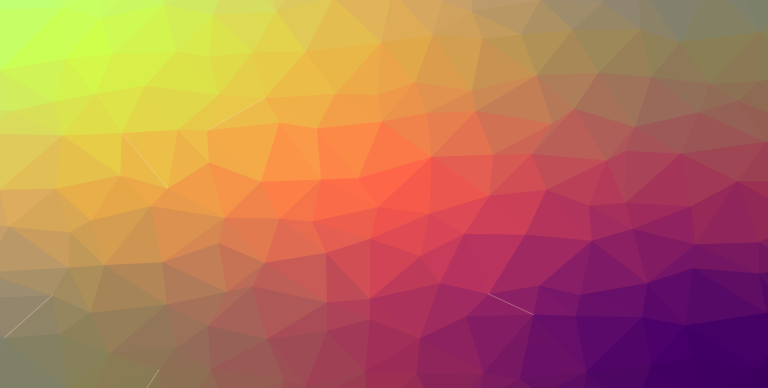
A Shadertoy shader for this background:

```glsl
#define CELL vec2(0.138, 0.106)
#define JITTER 0.66
#define ROW_TILT 0.04
#define SEAM_CHANCE 0.05
#define SEAM_ALPHA 0.35
#define SEAM_WIDTH 0.0012

// Diagonal ramp, from lime through orange to violet
const vec3 RAMP[9] = vec3[9](
    vec3(0.75, 1.00, 0.47), vec3(0.82, 1.00, 0.28), vec3(0.88, 0.85, 0.29),
    vec3(0.98, 0.62, 0.28), vec3(1.00, 0.37, 0.28), vec3(0.78, 0.23, 0.36),
    vec3(0.47, 0.09, 0.41), vec3(0.28, 0.00, 0.41), vec3(0.23, 0.00, 0.36));

vec2 hash22(vec2 p) {
    vec3 q = fract(p.xyx * vec3(0.1031, 0.1030, 0.0973));
    q += dot(q, q.yzx + 33.33);
    return fract((q.xx + q.yz) * q.zy);
}

float cross2(vec2 a, vec2 b) {
    return a.x * b.y - a.y * b.x;
}

vec3 ramp(float t) {
    float s = clamp(t, 0.0, 1.0) * 8.0;
    int i = min(int(s), 7);
    return mix(RAMP[i], RAMP[i + 1], s - float(i));
}

// Each axis follows the same ramp; the two are averaged
vec3 gradient(vec2 p, float aspect) {
    return 0.5 * (ramp(p.x / aspect) + ramp(1.0 - p.y));
}

// Jittered mesh vertex, in units of the canvas height
vec2 vertex(vec2 id) {
    vec2 p = (id + JITTER * (hash22(id + 47.0) - 0.5)) * CELL;
    return vec2(p.x, p.y + ROW_TILT * p.x);
}

// Signed distance to the nearest side, positive inside
float triangleDepth(vec2 p, vec2 a, vec2 b, vec2 c) {
    float side = sign(cross2(b - a, c - a));
    float ab = cross2(b - a, p - a) / length(b - a);
    float bc = cross2(c - b, p - b) / length(c - b);
    float ca = cross2(a - c, p - c) / length(a - c);
    return min(side * ab, min(side * bc, side * ca));
}

float segmentDistance(vec2 p, vec2 a, vec2 b) {
    vec2 d = b - a;
    return length(p - a - d * clamp(dot(p - a, d) / dot(d, d), 0.0, 1.0));
}

// Adds one flat facet, weighted by its smooth coverage
void addFacet(inout vec4 sum, vec2 p, vec2 a, vec2 b, vec2 c, float aspect, float pixel) {
    float cover = clamp(triangleDepth(p, a, b, c) / pixel + 0.5, 0.0, 1.0);
    sum += cover * vec4(gradient((a + b + c) / 3.0, aspect), 1.0);
}

void mainImage(out vec4 fragColor, in vec2 fragCoord) {
    float pixel = 1.0 / iResolution.y;
    float aspect = iResolution.x * pixel;
    vec2 p = fragCoord * pixel;
    vec2 home = floor(vec2(p.x, p.y - ROW_TILT * p.x) / CELL);

    vec4 sum = vec4(0.0);
    float seam = 0.0;
    for (int j = -1; j <= 1; j++) {
        for (int i = -1; i <= 1; i++) {
            vec2 id = home + vec2(i, j);
            vec2 a = vertex(id);
            vec2 b = vertex(id + vec2(1, 0));
            vec2 c = vertex(id + vec2(1, 1));
            vec2 d = vertex(id + vec2(0, 1));

            // Rotate the corners so that a-c is the shorter diagonal
            if (distance(b, d) < distance(a, c)) {
                vec2 first = a;
                a = b; b = c; c = d; d = first;
            }
            addFacet(sum, p, a, b, c, aspect, pixel);
            addFacet(sum, p, a, c, d, aspect, pixel);

            // A few diagonals show as pale hairlines
            float chosen = step(hash22(id + 131.0).x, SEAM_CHANCE);
            float line = clamp((SEAM_WIDTH - segmentDistance(p, a, c)) / pixel + 0.5, 0.0, 1.0);
            seam = max(seam, chosen * line);
        }
    }

    vec3 color = sum.rgb / max(sum.a, 0.001);
    color = mix(color, vec3(0.95, 0.85, 0.75), SEAM_ALPHA * seam);
    fragColor = vec4(color, 1.0);
}
```
